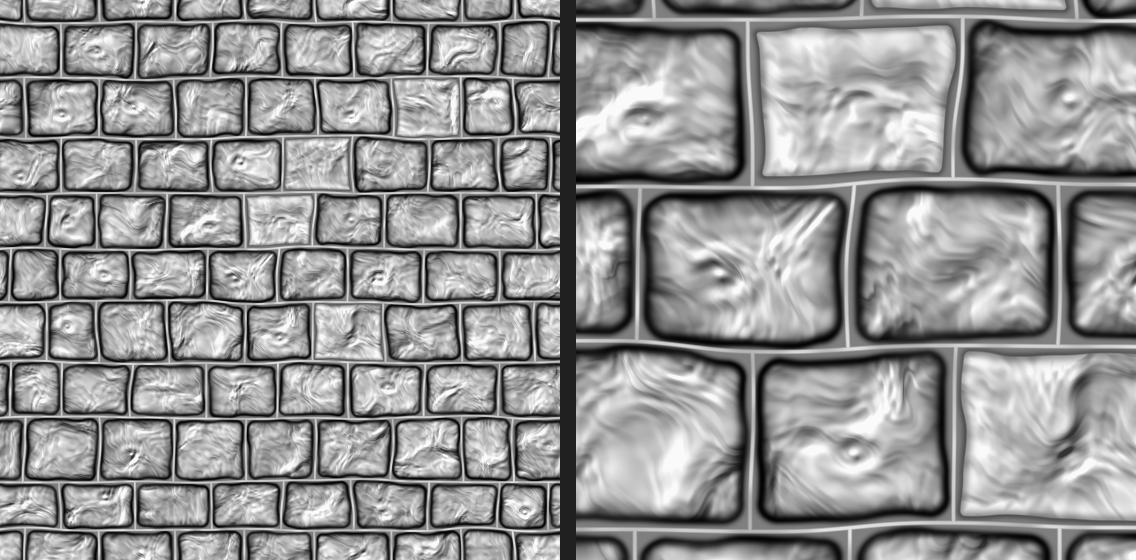
Left, the full canvas; right, a detail of the centre.
A WebGL 1 fragment shader for this texture map:

```glsl
precision highp float;
// Grey stone wall: ten tiling courses of eight rounded blocks with uneven widths.
// Courses alternate by a half-block shift and the middle ones are mirrored; each
// face is a seeded, lit height field with fine strands, ringed by a dark outline.

uniform vec2 u_resolution;

// Lower edges of the courses (the last two entries are padding) and block joints.
const vec4 BEDS_LOW = vec4(0.055, 0.142, 0.254, 0.353);
const vec4 BEDS_MID = vec4(0.460, 0.557, 0.656, 0.755);
const vec4 BEDS_TOP = vec4(0.861, 0.961, 9.0, 9.0);
const vec4 JOINTS_LEFT = vec4(0.109, 0.243, 0.378, 0.504);
const vec4 JOINTS_RIGHT = vec4(0.629, 0.766, 0.891, 0.982);
const float COURSE_SHIFT = 0.065;
const float JOINT_WAVER = 0.008;
const float EDGE_WAVER = 0.005;

const float JOINT_HALF = 0.0055;
const float CORNER_RADIUS = 0.012;
const float OUTLINE_INNER = 0.0038;
const float OUTLINE_OUTER = 0.0026;
const float FLUSH_SHARE = 0.06;

const float FACE_GREY = 0.73;
const float JOINT_GREY = 0.50;
const float SEAM_GREY = 0.90;
const float RELIEF_SCALE = 26.0;
const float RELIEF_GAIN = 1.25;
const float STRAND_GAIN = 0.20;
const vec2 LIGHT_STEP = vec2(-0.0018, 0.0032);
const vec2 NO_REPEAT = vec2(4096.0);

float hash(vec2 p) {
  vec3 q = fract(p.xyx * 0.1031);
  q += dot(q, q.yzx + 33.33);
  return fract((q.x + q.y) * q.z);
}

// Value noise that repeats after the given number of cells.
float noise(vec2 p, vec2 period) {
  vec2 cell = floor(p), f = fract(p);
  f = f * f * f * (f * (f * 6.0 - 15.0) + 10.0);
  vec2 a = mod(cell, period), b = mod(cell + 1.0, period);
  return mix(mix(hash(a), hash(vec2(b.x, a.y)), f.x),
             mix(hash(vec2(a.x, b.y)), hash(b), f.x), f.y);
}

mat2 rotation(float angle) {
  float c = cos(angle), s = sin(angle);
  return mat2(c, s, -s, c);
}

// Narrows span = (low edge, high edge, index) around x.
void bracket(vec4 edges, float x, inout vec3 span) {
  for (int i = 0; i < 4; i++) {
    if (edges[i] <= x) span = vec3(max(span.x, edges[i]), span.y, span.z + 1.0);
    else span.y = min(span.y, edges[i]);
  }
}

float roundedBox(vec2 p, vec2 halfSize, float radius) {
  vec2 q = abs(p) - halfSize + radius;
  return length(max(q, 0.0)) + min(max(q.x, q.y), 0.0) - radius;
}

// Hewn surface: warped noise plus a ringed knob on some blocks.
float relief(vec2 p, vec2 id) {
  vec2 s = rotation(hash(id + 3.0) * 6.28) * p * RELIEF_SCALE + id * 37.0 + 20.0;
  s += 1.3 * vec2(noise(s * 0.9 + 7.0, NO_REPEAT), noise(s * 0.9 + 71.0, NO_REPEAT));
  float h = noise(s, NO_REPEAT);
  s = rotation(0.6) * s;
  h += 0.42 * noise(s * 2.1 + 300.0, NO_REPEAT);
  h += 0.20 * noise(s * 4.7 + 500.0, NO_REPEAT);
  vec2 knob = (vec2(hash(id + 11.0), hash(id + 23.0)) - 0.5) * 0.035;
  float r = length((p - knob) * vec2(1.0, 1.35)) + 0.006 * h;
  float rings = smoothstep(0.45, 0.9, hash(id + 41.0));
  return h + 0.30 * rings * cos(r * 270.0) * exp(-r * r * 1500.0);
}

float stoneFace(vec2 p, vec2 id) {
  float h = relief(p, id);
  float slope = h - relief(p + LIGHT_STEP, id);
  vec2 t = rotation(0.7 + 0.9 * (hash(id + 57.0) - 0.5)) * p;
  float strand = noise(vec2(t.x * 75.0, t.y * 230.0 + h * 7.0) + id * 29.0 + 60.0, NO_REPEAT);
  float tone = FACE_GREY + 0.08 * (hash(id + 83.0) - 0.5) + 0.10 * (h - 0.8);
  return tone + RELIEF_GAIN * slope + STRAND_GAIN * (strand - 0.5);
}

void main() {
  vec2 uv = gl_FragCoord.xy / u_resolution;
  float aa = 1.0 / min(u_resolution.x, u_resolution.y);
  vec2 waver = vec2(noise(uv * 14.0, vec2(14.0)), noise(uv * 10.0 + 0.5, vec2(10.0)));
  vec2 p = fract(uv + JOINT_WAVER * (waver - 0.5));

  // Course, then the block within it.
  if (p.y < BEDS_LOW.x) p.y += 1.0;
  vec3 course = vec3(BEDS_LOW.x, BEDS_LOW.x + 1.0, 0.0);
  bracket(BEDS_LOW, p.y, course);
  bracket(BEDS_MID, p.y, course);
  bracket(BEDS_TOP, p.y, course);
  float row = course.z;
  bool mirrored = row > 2.5 && row < 6.5;
  float x = fract((mirrored ? 1.0 - p.x : p.x) + COURSE_SHIFT * (1.0 - mod(row, 2.0)));
  if (x < JOINTS_LEFT.x) x += 1.0;
  vec3 block = vec3(JOINTS_LEFT.x, JOINTS_LEFT.x + 1.0, 0.0);
  bracket(JOINTS_LEFT, x, block);
  bracket(JOINTS_RIGHT, x, block);
  vec2 id = vec2(block.z, row);
  vec2 local = vec2(x, p.y) - 0.5 * vec2(block.x + block.y, course.x + course.y);
  vec2 halfCell = 0.5 * vec2(block.y - block.x, course.y - course.x);
  if (mirrored) local.x = -local.x;

  // Block outline, thin and square on the few flush blocks.
  float flush = step(hash(id + 97.0), FLUSH_SHARE);
  vec2 s = local * 38.0 + id * 19.0 + 10.0;
  vec2 wobble = vec2(noise(s, NO_REPEAT), noise(s + 40.0, NO_REPEAT)) - 0.5;
  float d = roundedBox(local + EDGE_WAVER * wobble, halfCell - JOINT_HALF,
                       mix(CORNER_RADIUS, 0.003, flush));
  float outlineWidth = d > 0.0 ? OUTLINE_OUTER : OUTLINE_INNER;
  float wear = mix(0.72, 1.05, noise(s * 0.8 + 90.0, NO_REPEAT));
  float outline = min(wear, 1.0) * mix(1.0, 0.4, flush) * exp(-d * d / (outlineWidth * outlineWidth));

  // Face, shaded rim, joint and bright seam.
  float face = stoneFace(local, id);
  float rim = smoothstep(-0.018, -0.003, d);
  face += rim * mix(-0.20, 0.16, flush);
  float grey = mix(clamp(face, 0.2, 0.98), JOINT_GREY, smoothstep(-aa, aa, d));
  grey *= 1.0 - 0.97 * outline;
  vec2 toJoint = halfCell - abs(local);
  float seam = 1.0 - smoothstep(0.0004, 0.0012 + aa, min(toJoint.x, toJoint.y));
  seam *= mix(0.45, 1.0, noise(uv * 60.0, vec2(60.0)));
  gl_FragColor = vec4(vec3(mix(grey, SEAM_GREY, seam)), 1.0);
}
```
